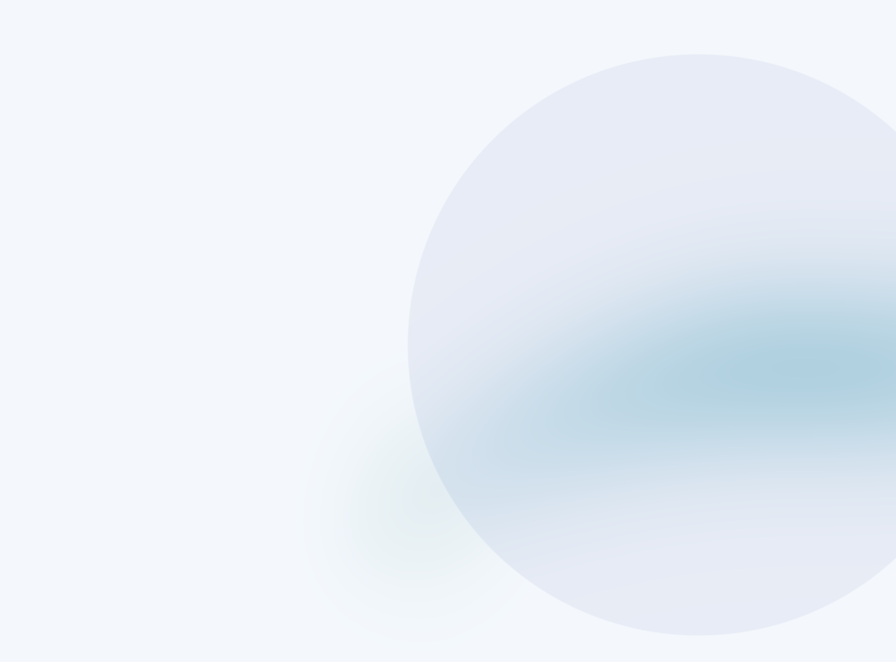
This background is drawn by a Shadertoy shader. Its source:

```glsl
#define DISC_CENTER vec2(1.055, 0.479)
#define DISC_RADIUS 0.439
#define GLOW_CENTER vec2(1.217, 0.444)
#define GLOW_SIGMA vec2(0.377, 0.102)
#define GLOW_BEND 0.526
#define GLOW_OUTSIDE 0.45
#define HALO_CENTER vec2(0.644, 0.242)
#define HALO_SIZE vec2(0.215, 0.265)

const vec3 PAPER = vec3(0.957, 0.973, 0.992);
const vec3 LAVENDER = vec3(0.910, 0.925, 0.963);
const vec3 TEAL_BLUE = vec3(0.690, 0.816, 0.876);
const vec3 MIST = vec3(0.925, 0.951, 0.957);

// Soft band whose left end droops along a parabola
float bentGlow(vec2 p) {
    vec2 d = p - GLOW_CENTER;
    float left = min(d.x, 0.0);
    d.y += GLOW_BEND * left * left;
    d /= GLOW_SIGMA;
    return exp(-0.5 * dot(d, d));
}

// Rounded haze that fades to nothing at its rim
float haze(vec2 p) {
    return 1.0 - smoothstep(0.0, 1.0, length((p - HALO_CENTER) / HALO_SIZE));
}

void mainImage(out vec4 fragColor, in vec2 fragCoord) {
    // Canvas heights, origin at the lower left
    vec2 p = fragCoord / iResolution.y;
    float edge = 1.0 / iResolution.y;

    // Haze lies behind the disc
    float hazeAmount = haze(p);
    vec3 color = mix(PAPER, MIST, 0.85 * hazeAmount);

    // Pale disc
    float discDistance = length(p - DISC_CENTER) - DISC_RADIUS;
    float disc = 1.0 - smoothstep(-edge, edge, discDistance);
    color = mix(color, LAVENDER, disc);

    // Blue glow, weaker and confined to the haze outside the disc
    float strength = mix(GLOW_OUTSIDE * sqrt(hazeAmount), 1.0, disc);
    color = mix(color, TEAL_BLUE, strength * bentGlow(p));

    fragColor = vec4(color, 1.0);
}
```
